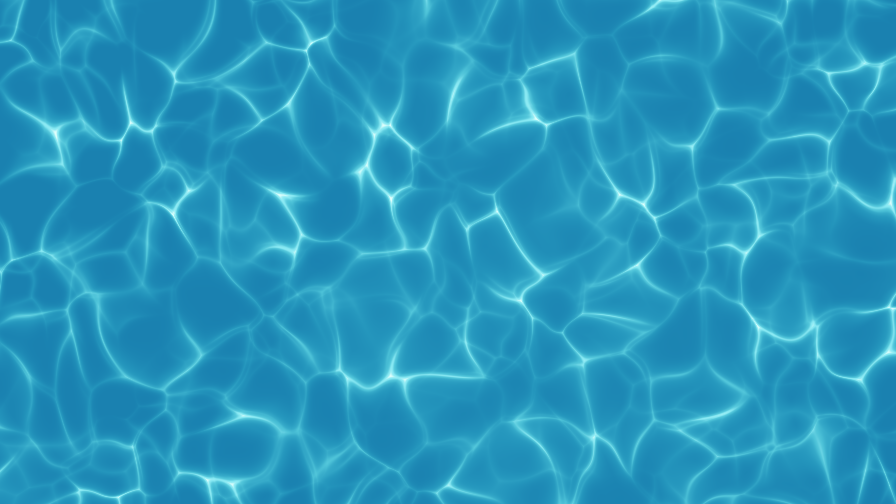
Reproduce this texture procedurally as a Shadertoy shader.

```glsl
const vec2 CELLS_PER_HEIGHT = vec2(8.6, 7.8);

vec2 hash2(vec2 cell, float seed) {
    vec3 q = fract(vec3(cell.xyx + seed) * vec3(0.1031, 0.1030, 0.0973));
    q += dot(q, q.yzx + 33.33);
    return fract((q.xx + q.yz) * q.zy);
}

vec2 rotate(vec2 p, float angle) {
    float c = cos(angle), s = sin(angle);
    return vec2(c * p.x - s * p.y, s * p.x + c * p.y);
}

// Smooth irregular field in 0..1 from rotated sines
float waves(vec2 p, float phase) {
    float sum = 0.0;
    for (int i = 0; i < 4; i++) {
        p = rotate(p, 1.1) * 1.17;
        sum += sin(p.x + phase + 1.3 * sin(p.y * 0.8 + phase * 1.7));
    }
    return smoothstep(-2.6, 2.6, sum);
}

// Bends straight cell borders into flowing curves
vec2 ripple(vec2 p, float phase) {
    float amplitude = 0.20, frequency = 1.9;
    for (int i = 0; i < 3; i++) {
        vec2 q = rotate(p, 0.9 + float(i) * 1.4) * frequency;
        p += amplitude * sin(q.yx + vec2(phase, phase * 2.3 + 1.0));
        amplitude *= 0.55;
        frequency *= 1.75;
    }
    return p;
}

// Distances to the three nearest cell centres
vec3 nearestThree(vec2 p, float seed) {
    vec2 base = floor(p);
    vec3 f = vec3(9.0);
    for (int y = -2; y <= 2; y++) {
        for (int x = -2; x <= 2; x++) {
            vec2 cell = base + vec2(x, y);
            vec2 centre = cell + 0.08 + 0.84 * hash2(cell, seed);
            float d = length(centre - p);
            if (d < f.x) f = vec3(d, f.xy);
            else if (d < f.y) f = vec3(f.x, d, f.y);
            else f.z = min(f.z, d);
        }
    }
    return f;
}

// Rounded exponential falloff away from a border
float glow(float gap, float width) {
    return exp(-sqrt(gap * gap + 0.0002) / width);
}

// One sheet of focused light: soft halo, thin filament, bright knots
float caustic(vec2 p, float seed, float strength, float width) {
    vec3 f = nearestThree(p, seed);
    float border = f.y - f.x;
    float knot = glow(f.z - f.x, 0.075);
    float power = strength * strength;
    return 0.19 * strength * glow(border, 0.30)
         + 0.62 * power * glow(border, width)
         + 0.62 * power * knot;
}

vec3 waterColor(float light) {
    vec3 c = mix(vec3(0.100, 0.505, 0.690), vec3(0.140, 0.585, 0.738), smoothstep(-0.02, 0.12, light));
    c = mix(c, vec3(0.190, 0.645, 0.775), smoothstep(0.09, 0.23, light));
    c = mix(c, vec3(0.300, 0.760, 0.845), smoothstep(0.19, 0.43, light));
    c = mix(c, vec3(0.530, 0.910, 0.950), smoothstep(0.38, 0.75, light));
    return mix(c, vec3(0.880, 1.000, 0.990), smoothstep(0.70, 1.25, light));
}

void mainImage(out vec4 fragColor, in vec2 fragCoord) {
    vec2 uv = fragCoord / iResolution.y;
    vec2 p = uv * CELLS_PER_HEIGHT + 3.0;
    vec2 bent = ripple(p, 0.7);

    // Main net, with a slightly displaced twin that forms folded ribbons
    float strength = mix(0.15, 1.0, waves(p * 1.9, 2.0));
    float light = caustic(bent, 7.0, strength, 0.045);
    vec2 drift = 0.10 * sin(p.yx * 1.3 + vec2(0.4, 2.1));
    float twinStrength = mix(0.0, 0.75, waves(p * 2.1, 5.3));
    light += 0.55 * caustic(bent + drift, 7.0, twinStrength, 0.05);

    // Faint out-of-focus net beneath
    float faint = mix(0.05, 0.65, waves(p * 1.3, 8.1));
    light += 0.45 * caustic(ripple(p * 1.15, 3.9), 31.0, faint, 0.12);

    // Broad shading across the pool
    vec2 centered = (fragCoord - 0.5 * iResolution.xy) / iResolution.xy;
    light += 0.05 * (waves(p * 0.3, 1.2) - 0.5) - 0.10 * dot(centered, centered);

    fragColor = vec4(waterColor(light), 1.0);
}
```
